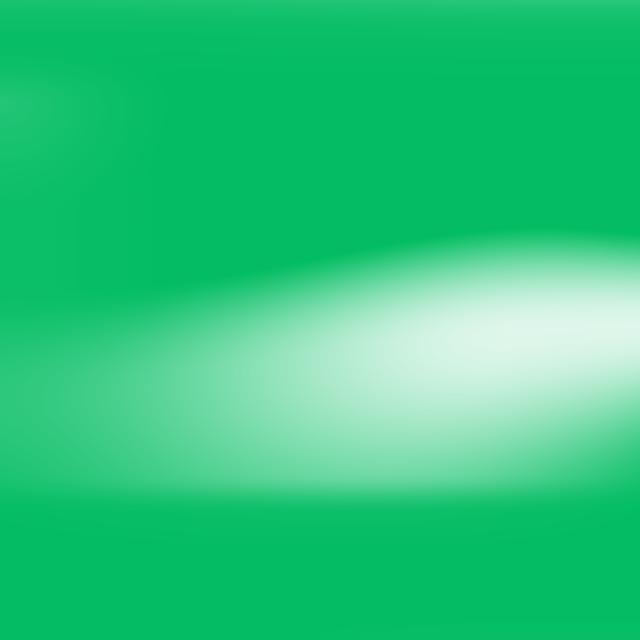
Write a Shadertoy shader that draws this background.

```glsl
// A soft white beam sweeping across a green field, brightest at the right.
// The beam follows a rising ridge line with a crisp upper rim and a smooth
// lower falloff; faint glows lighten the left, top and bottom borders.

// Whiteness of the main beam
float beam(vec2 p) {
    float ridge = mix(0.35, 0.49, smoothstep(-0.25, 1.0, p.x));
    float rim = 0.55 + 0.095 * smoothstep(0.15, 0.85, p.x)
              - 0.012 * smoothstep(0.85, 1.05, p.x);
    float peak = mix(0.15, 0.87, smoothstep(-0.04, 0.8, p.x));

    // Above the ridge: rounded falloff that ends at the rim
    float rise = clamp((p.y - ridge) / (rim - ridge), 0.0, 1.0);
    float upper = pow(1.0 - rise * rise, mix(2.0, 1.2, smoothstep(0.0, 0.35, p.x)));

    // Below the ridge: bell falloff, widest mid-canvas, cut by a soft floor
    float spread = 0.187 - 0.3 * (p.x - 0.5) * (p.x - 0.5);
    float drop = max(ridge - p.y, 0.0) / spread;
    float lower = exp(-0.5 * drop * drop);
    float ground = 0.85 * smoothstep(0.195, 0.26, p.y)
                 + 0.15 * smoothstep(0.12, 0.24, p.y);

    return peak * upper * lower * ground;
}

// Faint light entering from the borders
float borderGlow(vec2 p) {
    // Left spot, tighter on its upper side
    float dy = p.y - 0.84;
    vec2 q = vec2(p.x / 0.28, dy / (dy > 0.0 ? 0.09 : 0.18));
    float spot = 0.11 * pow(max(1.0 - length(q), 0.0), 1.5);

    // Broad haze down the left side
    float haze = 0.03 * smoothstep(0.3, 0.0, p.x)
               * smoothstep(0.3, 0.5, p.y) * smoothstep(1.0, 0.7, p.y);

    // Thin bands along the top and bottom
    float top = mix(0.09, 0.15, smoothstep(0.0, 0.9, p.x)) * exp((p.y - 1.0) / 0.032);
    float bottom = 0.02 * smoothstep(0.04, 0.0, p.y) * smoothstep(0.4, 0.75, p.x);

    return spot + haze + top + bottom;
}

void mainImage(out vec4 fragColor, in vec2 fragCoord) {
    vec2 p = fragCoord / iResolution.xy;
    vec3 green = vec3(0.014, 0.741, 0.384);
    float light = clamp(beam(p) + borderGlow(p), 0.0, 1.0);
    fragColor = vec4(mix(green, vec3(1.0), light), 1.0);
}
```
